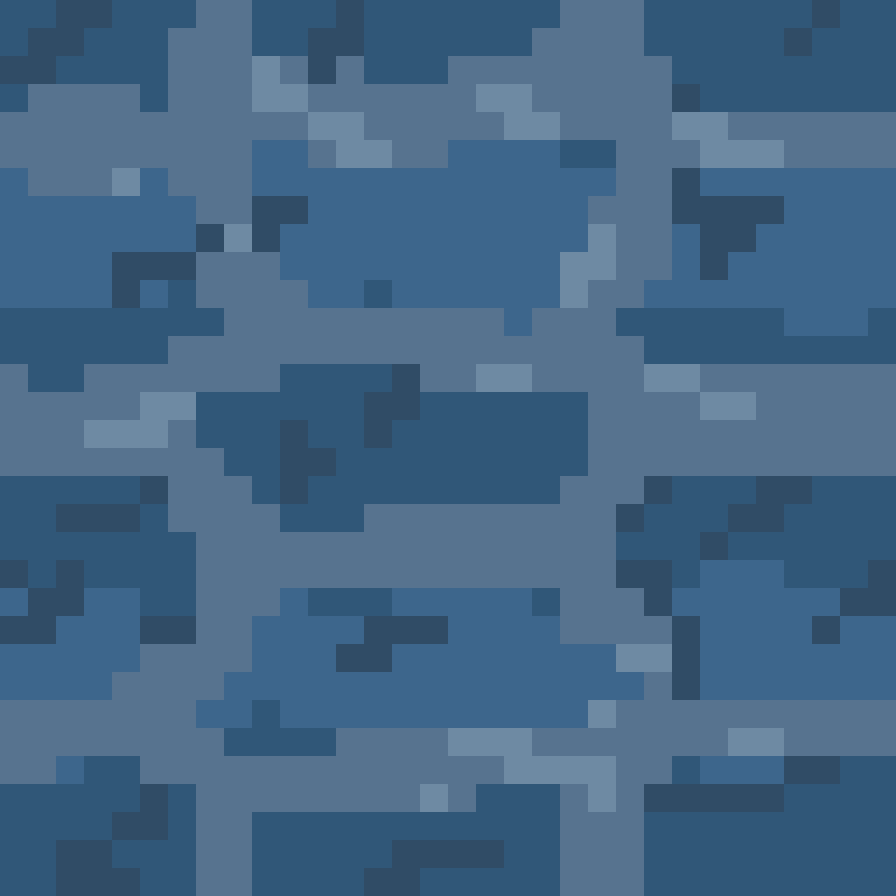
This pattern is drawn by a three.js fragment shader. Its source:

```glsl
// Blocky web of pale strands around wide blue cells, drawn on a coarse square grid.
// A stretched, weighted Voronoi diagram that wraps at the borders gives the strands;
// wobbling bands tint the cells, and scattered slanted dashes add cracks and glints.
varying vec2 vUv;

const vec3 STRAND = vec3(0.34, 0.45, 0.56);
const vec3 GLINT  = vec3(0.43, 0.54, 0.64);
const vec3 DEEP   = vec3(0.19, 0.34, 0.47);
const vec3 MID    = vec3(0.24, 0.40, 0.55);
const vec3 CRACK  = vec3(0.19, 0.30, 0.40);

const float BLOCKS = 32.0;            // blocks across the canvas
const float EDGE_SOFTNESS = 0.0005;   // sample offset, in canvas widths
const vec2  CELL_STRETCH = vec2(0.5, 1.0);
const float COLUMN_STEP = 16.0;       // spacing of cell columns, in blocks
const float COLUMN_START = 14.5;
const vec2  CELL_JITTER = vec2(2.4, 1.3);
const float SIDE_WEIGHT = 10.0;       // widens the cells of every other column
const float STRAND_HALF = 1.45;
const float WARP = 1.7;
const float NOISE_SCALE = 4.0;        // blocks per noise lattice step
const float BAND_PERIOD = 16.0;
const float BAND_HALF = 3.0;
const float BAND_WOBBLE = 3.2;
const vec2  DASH_STRETCH = vec2(0.6, 1.0);
const vec2  CRACK_GRID = vec2(5.0, 5.0);
const vec2  GLINT_GRID = vec2(4.0, 5.0);

vec2 hash2(vec2 p, float salt) {
  vec3 q = fract(vec3(p.x, p.y, p.x + salt) * vec3(0.1031, 0.1030, 0.0973) + salt * 0.137);
  q += dot(q, q.yzx + 33.33);
  return fract((q.xx + q.yz) * q.zy);
}

// Gradient noise that repeats across the canvas
float corner(vec2 id, vec2 offset, float salt) {
  float angle = 6.2832 * hash2(mod(id, BLOCKS / NOISE_SCALE), salt).x;
  return dot(vec2(cos(angle), sin(angle)), offset);
}

float noise(vec2 p, float salt) {
  p /= NOISE_SCALE;
  vec2 i = floor(p), f = p - i, e = vec2(1.0, 0.0);
  vec2 u = f * f * f * (f * (f * 6.0 - 15.0) + 10.0);
  return mix(mix(corner(i, f, salt), corner(i + e, f - e, salt), u.x),
             mix(corner(i + e.yx, f - e.yx, salt), corner(i + e.xx, f - e.xx, salt), u.x), u.y);
}

// Cell centre (xy) and weight (z): four cells in even columns, three in odd ones
vec3 cellSeed(float column, float row, float y) {
  float odd = mod(column, 2.0);
  float count = 4.0 - odd;
  float height = BLOCKS / count;
  float k = floor(y / height + 0.5) + row;
  vec2 jitter = (hash2(vec2(odd, mod(k, count)), 3.0) - 0.5) * CELL_JITTER;
  return vec3(vec2(COLUMN_START + COLUMN_STEP * column, k * height + 0.3) + jitter,
              odd * SIDE_WEIGHT);
}

float cellPower(vec2 p, vec3 seed) {
  vec2 d = (p - seed.xy) * CELL_STRETCH;
  return dot(d, d) - seed.z;
}

// Distance in blocks to the closest border between two cells
float borderDistance(vec2 p) {
  vec3 home = vec3(0.0);
  float best = 1e5;
  for (float c = -1.0; c <= 1.0; c++)
    for (float r = -1.0; r <= 1.0; r++) {
      vec3 seed = cellSeed(c, r, p.y);
      float power = cellPower(p, seed);
      if (power < best) { best = power; home = seed; }
    }
  float nearest = 1e5;
  for (float c = -1.0; c <= 1.0; c++)
    for (float r = -1.0; r <= 1.0; r++) {
      vec3 seed = cellSeed(c, r, p.y);
      vec2 slope = 2.0 * (seed.xy - home.xy) * CELL_STRETCH * CELL_STRETCH;
      if (length(slope) > 0.01)
        nearest = min(nearest, (cellPower(p, seed) - best) / length(slope));
    }
  return nearest;
}

// Distance to short dashes on a jittered grid; glints slant both ways
float dashDistance(vec2 p, vec2 grid, float salt, bool bothWays) {
  vec2 size = BLOCKS / grid, base = floor(p / size);
  float nearest = 1e5;
  for (float x = -1.0; x <= 1.0; x++)
    for (float y = -1.0; y <= 1.0; y++) {
      vec2 id = base + vec2(x, y), key = mod(id, grid);
      vec2 kind = hash2(key, salt + 1.0), shape = hash2(key, salt + 2.0);
      vec2 d = p - (id + 0.15 + 0.7 * hash2(key, salt)) * size;
      float angle = kind.x > 0.76 ? 1.5 + 0.5 * shape.x : 0.3 + 0.6 * shape.x;
      if (bothWays) angle = (kind.x > 0.5 ? 1.0 : -1.0) * (0.3 + 0.6 * shape.x);
      vec2 dir = vec2(cos(angle), sin(angle));
      float reach = mix(0.5, 2.4, shape.y);
      d -= dir * clamp(dot(d, dir), -reach, reach);
      if (kind.y < 0.85) nearest = min(nearest, length(d * DASH_STRETCH));
    }
  return nearest;
}

vec3 blockColor(vec2 uv) {
  vec2 p = floor(uv * BLOCKS) + 0.5;
  float border = borderDistance(p + WARP * vec2(noise(p, 5.0), noise(p, 9.0)));
  float band = abs(mod(p.y + BAND_WOBBLE * noise(p, 14.0), BAND_PERIOD) - 0.5 * BAND_PERIOD);
  vec3 color = band < BAND_HALF ? MID : DEEP;
  if (border < STRAND_HALF)
    color = dashDistance(p, GLINT_GRID, 21.0, true) < 0.58 ? GLINT : STRAND;
  if (border > STRAND_HALF - 0.4 && dashDistance(p, CRACK_GRID, 31.0, false) < 0.55)
    color = CRACK;
  return color;
}

void main() {
  // Four close samples soften the block edges
  vec2 e = vec2(EDGE_SOFTNESS, -EDGE_SOFTNESS);
  vec3 sum = blockColor(vUv + e.xx) + blockColor(vUv + e.xy)
           + blockColor(vUv + e.yx) + blockColor(vUv + e.yy);
  gl_FragColor = vec4(sum * 0.25, 1.0);
}
```
